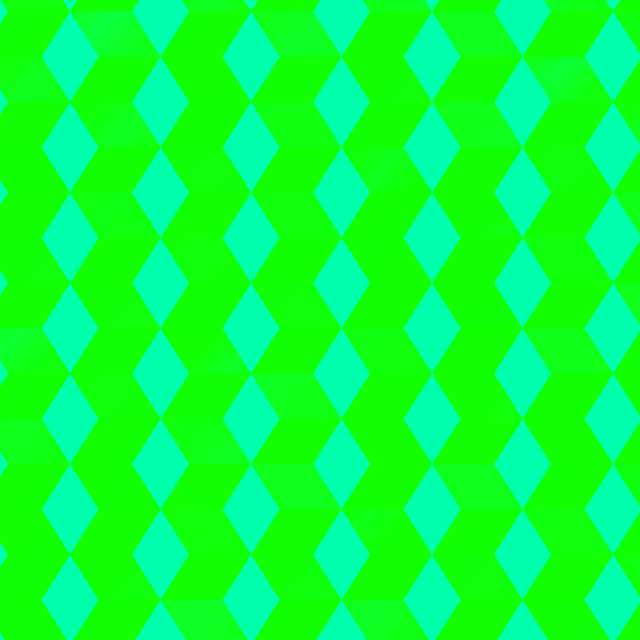
A Shadertoy shader for this pattern:

```glsl
// Columns of tall lozenges, each column shifted by half a repeat, with slanted
// tiles filling the gaps. Tiles leaning left carry a hashed tint and a soft
// diagonal sheen; tiles leaning right stay almost plain.

#define REPEATS 7.071              // columns and rows across the canvas
#define ORIGIN vec2(0.774, 0.444)  // centre of the first lozenge, in repeats
#define HALF_WIDTH 0.316           // lozenge half width, in repeats
#define GREEN vec3(0.067, 1.0, 0.0)
#define AQUA vec3(0.0, 1.0, 0.68)
#define TINT 0.17                  // strongest flat tint of a tile
#define SHEEN 0.22                 // strongest diagonal sheen
#define SHEEN_WIDTH 0.55
#define PLAIN_SHARE 0.12           // tint kept by the plain tiles

float hash(vec2 p) {
    return fract(sin(dot(p, vec2(127.1, 311.7))) * 43758.5453);
}

// Signed distance to the lozenge of the nearest column
float lozenge(vec2 q) {
    float column = floor(q.x + 0.5);
    float dx = abs(q.x - column);
    float dy = abs(fract(q.y - 0.5 * column + 0.5) - 0.5);
    float slope = length(vec2(1.0 / HALF_WIDTH, 2.0));
    return (dx / HALF_WIDTH + 2.0 * dy - 1.0) / slope;
}

// Amount of aqua in the tile of a given half-height band
float tileTint(vec2 q, float band) {
    vec2 cell = vec2(floor(q.x), band);
    float leansLeft = 1.0 - mod(cell.x + band, 2.0);
    float level = hash(cell);
    float strength = hash(cell + 17.3);
    float centre = mix(-0.3, 0.9, hash(cell + 41.9));

    // Sheen runs up and to the right
    float across = q.x - cell.x - (q.y - 0.5 * band);
    float sheen = max(0.0, 1.0 - abs(across - centre) / SHEEN_WIDTH);
    float tint = TINT * level * level + SHEEN * strength * strength * sheen;
    return tint * mix(PLAIN_SHARE, 1.0, leansLeft);
}

void mainImage(out vec4 fragColor, in vec2 fragCoord) {
    vec2 q = fragCoord / iResolution.y * REPEATS - ORIGIN;
    float pixel = REPEATS / iResolution.y;

    // Blend the two bands that meet at the nearest horizontal seam
    float seam = floor(2.0 * q.y + 0.5);
    float above = smoothstep(-0.5 * pixel, 0.5 * pixel, q.y - 0.5 * seam);
    float tint = mix(tileTint(q, seam - 1.0), tileTint(q, seam), above);

    // Lozenges lie over the tiles
    float inside = 1.0 - smoothstep(-0.6 * pixel, 0.6 * pixel, lozenge(q));
    fragColor = vec4(mix(GREEN, AQUA, mix(tint, 1.0, inside)), 1.0);
}
```
